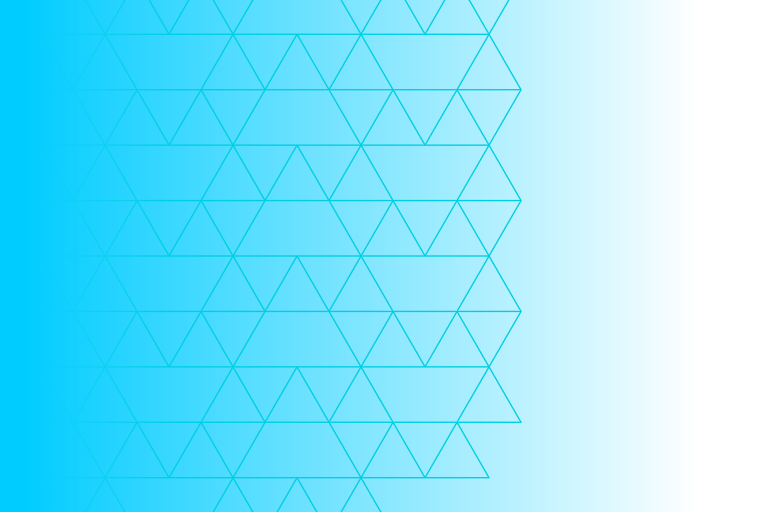
This background is drawn by a Shadertoy shader. Its source:

```glsl
// A cyan to white horizontal gradient under a fading lattice of thin teal triangles.
// The lattice is made of rules and slanted arms that leave every second rule;
// every fourth pair of arms is left out, which opens wide trapezoid cells.

const vec3 CYAN = vec3(0.0, 0.80, 1.0);
const vec3 WHITE = vec3(1.0);
const vec3 TEAL = vec3(0.0, 0.81, 0.89);

const vec2 RAMP = vec2(0.025, 0.91);      // gradient start and end, share of width
const float SIDE = 0.125;                 // triangle side, in canvas heights
const float SIN60 = 0.8660254;
const vec2 ORIGIN = vec2(0.0801, 0.5);    // lattice vertex (0, 0)
const float HALF_LINE = 0.00135;          // half the line thickness
const float LAST_COLUMN = 7.0;            // rightmost vertex of the even rules
const float LOWEST_HUB = -4.0;            // lowest even rule, cut short on the right
const vec2 FADE = vec2(-0.4, 2.2);        // columns over which the lines appear

// Distance to the nearest horizontal rule; odd rules reach half a side further.
float ruleDistance(vec2 g) {
    float row = round(g.y);
    float end = LAST_COLUMN + 0.5 * mod(row, 2.0);
    return length(vec2(max(g.x - end, 0.0), (g.y - row) * SIN60)) * SIDE;
}

// Whether the arm on the given side (-1 left, 1 right) of a vertex is drawn.
bool hasArm(float column, float hub, float side, bool above) {
    if (column < 0.0 || column > LAST_COLUMN) return false;
    if (mod(column, 4.0) == (above ? 0.0 : 2.0)) return false;
    bool corner = column == LAST_COLUMN && hub == LOWEST_HUB;
    return !(corner && (!above || side > 0.0));
}

// Distance to the nearest slanted arm, spreading up and down from even rules.
float armDistance(vec2 g) {
    float hub = 2.0 * round(0.5 * g.y);
    float rise = g.y - hub;
    float nearest = 1.0;
    for (int i = 0; i < 2; i++) {
        float column = floor(g.x) + float(i);
        float side = 1.0 - 2.0 * float(i);
        if (hasArm(column, hub, side, rise > 0.0)) {
            float offset = g.x - column - side * 0.5 * abs(rise);
            nearest = min(nearest, abs(offset) * SIN60 * SIDE);
        }
    }
    return nearest;
}

void mainImage(out vec4 fragColor, in vec2 fragCoord) {
    vec2 p = fragCoord / iResolution.y;
    float pixel = 1.0 / iResolution.y;

    // Background gradient
    float across = fragCoord.x / iResolution.x;
    float ramp = clamp((across - RAMP.x) / (RAMP.y - RAMP.x), 0.0, 1.0);
    vec3 color = mix(CYAN, WHITE, ramp);

    // Triangle lattice, melting into the gradient on the left
    vec2 g = (p - ORIGIN) / (SIDE * vec2(1.0, SIN60));
    float d = min(ruleDistance(g), armDistance(g));
    float ink = clamp(0.5 + (HALF_LINE - d) / pixel, 0.0, 1.0);
    ink *= smoothstep(FADE.x, FADE.y, g.x);
    color = mix(color, TEAL, ink);

    fragColor = vec4(color, 1.0);
}
```
